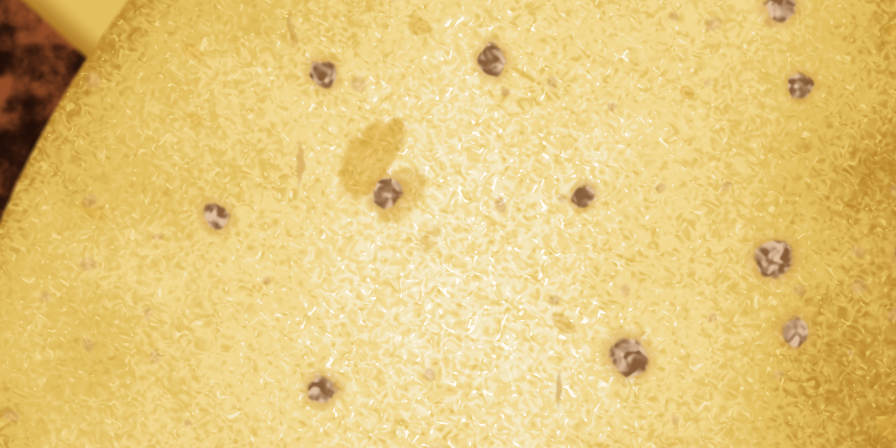
Write a Shadertoy shader that draws this texture.

```glsl
// Close-up of a glossy yellow potato skin with scabs and stains, dark soil in the corner.

float hash(vec2 p) {
    vec3 q = fract(p.xyx * 0.1031);
    q += dot(q, q.yzx + 33.33);
    return fract((q.x + q.y) * q.z);
}

float noise(vec2 p) {
    vec2 i = floor(p), f = fract(p);
    f = f * f * (3.0 - 2.0 * f);
    return mix(mix(hash(i), hash(i + vec2(1, 0)), f.x),
               mix(hash(i + vec2(0, 1)), hash(i + vec2(1, 1)), f.x), f.y);
}

float fbm(vec2 p) {
    float sum = 0.0, amp = 0.53;
    for (int i = 0; i < 4; i++) {
        sum += amp * noise(p);
        p = mat2(1.6, 1.2, -1.2, 1.6) * p + 7.3;
        amp *= 0.5;
    }
    return sum;
}

// Scattered discs: 1 at a centre, falling to 0 at the radius
float spots(vec2 p, float cell, float chance, float size, float seed) {
    float best = 0.0;
    for (int y = -1; y <= 1; y++)
    for (int x = -1; x <= 1; x++) {
        vec2 id = floor(p / cell) + vec2(x, y);
        vec2 key = id + seed;
        vec2 centre = (id + 0.15 + 0.7 * vec2(hash(key), hash(key + 17.0))) * cell;
        float radius = size * (0.5 + 0.5 * hash(key + 41.0));
        float present = step(hash(key + 63.0), chance);
        best = max(best, present * (1.0 - length(p - centre) / radius));
    }
    return best;
}

// From shaded gold through pale yellow to white gloss
vec3 skinRamp(float t) {
    vec3 c = mix(vec3(0.74, 0.54, 0.17), vec3(0.89, 0.75, 0.37), smoothstep(-0.05, 0.33, t));
    c = mix(c, vec3(0.95, 0.85, 0.56), smoothstep(0.3, 0.64, t));
    c = mix(c, vec3(0.96, 0.91, 0.75), smoothstep(0.64, 0.95, t));
    return mix(c, vec3(1.0, 0.98, 0.94), smoothstep(0.95, 1.3, t));
}

void mainImage(out vec4 fragColor, in vec2 fragCoord) {
    vec2 p = fragCoord / iResolution.y;
    float aspect = iResolution.x / iResolution.y;
    vec2 rough = p + 0.028 * (vec2(fbm(p * 22.0), fbm(p * 22.0 + 50.0)) - 0.5);

    // Broad light: gloss down the middle, shade at both sides
    float drop = 1.0 - p.y;
    float inside = p.x - (0.286 - 0.75 * drop + 0.35 * drop * drop);
    vec2 g = (p - vec2(1.04 + 0.12 * (p.y - 0.3), 0.36)) / vec2(0.46, 0.72);
    float glow = exp(-dot(g, g));
    float light = 0.40 + 0.40 * glow + 0.30 * (fbm(p * 5.0) - 0.5);
    light -= 0.36 * exp(-max(inside, 0.0) / 0.10);
    light -= 0.38 * smoothstep(0.78, 1.06, p.x / aspect + 0.12 * (0.5 - p.y));

    // Fine wrinkles and glints
    vec2 w = p + 0.014 * vec2(noise(p * 45.0), noise(p * 45.0 + 31.0));
    w = mat2(0.85, 0.53, -0.53, 0.85) * w;
    float worm = 1.0 - abs(2.0 * noise(w * vec2(55.0, 80.0)) - 1.0);
    float grain = 0.65 * (worm - 0.55) + 0.8 * (noise(w * 125.0) - 0.5);
    light += grain * (0.22 + 0.42 * glow);
    light += 0.5 * smoothstep(0.83, 0.95, noise(w * 95.0 + 80.0)) * (0.4 + glow);
    vec3 color = skinRamp(light);

    // Translucent golden stains: one falling chain and a loose scatter
    vec2 tilted = mat2(0.82, 0.57, -0.57, 0.82) * rough;
    float stain = smoothstep(0.25, 0.5, spots(tilted * vec2(1.0, 1.5), 0.34, 0.4, 0.06, 5.0)) * 0.7;
    for (int i = 0; i < 3; i++) {
        float k = float(i);
        vec2 d = rough - vec2(0.83, 0.65) - k * vec2(0.064, -0.092);
        d.x -= 0.45 * d.y;
        float edge = length(d * vec2(1.25, 0.85)) - (0.078 - 0.023 * k);
        stain = max(stain, (1.0 - smoothstep(-0.012, 0.008, edge)) * (0.9 - 0.2 * k));
    }
    vec3 gold = vec3(0.86, 0.68, 0.27) + 0.10 * grain;
    color = mix(color, gold, 0.8 * stain);

    // Thin upright scars and small faint blemishes
    float scar = smoothstep(0.1, 0.7, spots(rough * vec2(1.0, 0.16) + 3.0, 0.12, 0.10, 0.012, 23.0));
    float blemish = smoothstep(0.1, 0.6, spots(rough, 0.13, 0.35, 0.026, 91.0));
    color = mix(color, vec3(0.78, 0.58, 0.24), 0.5 * scar);
    color = mix(color, vec3(0.83, 0.66, 0.42) + 0.15 * grain, 0.5 * blemish);

    // Corky scabs: tan halo around a crumbly grey-brown core
    float scab = spots(rough, 0.31, 0.62, 0.085, 140.0);
    float crumb = noise(w * 90.0 + 12.0) * 0.6 + noise(rough * 48.0) * 0.4;
    vec3 cork = mix(vec3(0.48, 0.31, 0.19), vec3(0.88, 0.76, 0.66), smoothstep(0.2, 0.8, crumb));
    color = mix(color, vec3(0.83, 0.63, 0.30), 0.55 * smoothstep(0.05, 0.55, scab));
    color = mix(color, cork, 0.85 * smoothstep(0.40, 0.58, scab));

    // Soil and a second potato behind the rim
    vec3 soil = mix(vec3(0.14, 0.06, 0.03), vec3(0.58, 0.30, 0.15), smoothstep(0.25, 0.75, fbm(p * 15.0)));
    float behind = p.y - 1.0 + 0.9 * (p.x - 0.05);
    vec3 neighbour = mix(vec3(0.70, 0.50, 0.16), vec3(0.89, 0.75, 0.37), smoothstep(0.0, 0.09, behind));
    vec3 back = mix(soil, neighbour, smoothstep(-0.012, 0.012, behind));
    color = mix(back, color, smoothstep(-0.008, 0.008, inside));

    fragColor = vec4(clamp(color, 0.0, 1.0), 1.0);
}
```
